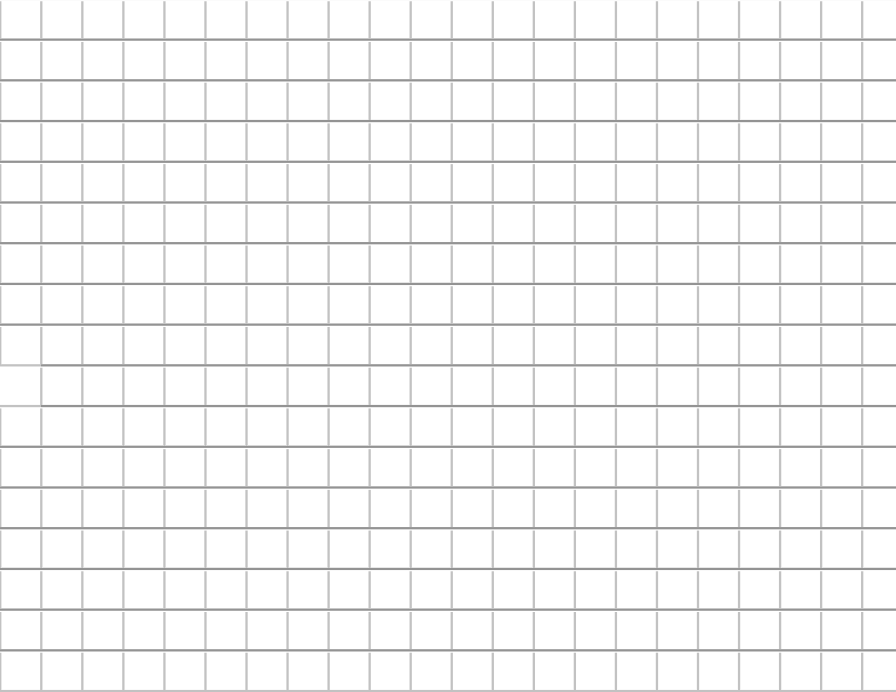
This pattern is drawn by a WebGL 1 fragment shader. Its source:

```glsl
precision highp float;

uniform vec2 u_resolution;

// Lengths are in cells, ink is the darkness of one border.
#define GRID_COUNT vec2(21.83, 16.996)
#define GRID_OFFSET vec2(0.006, 0.023)
#define LINE_WIDTH 0.056
#define GAP 0.03
#define BORDER_INK 0.24
#define EMPTY_CELL vec2(0.0, 7.0)
#define PAPER vec3(1.0)

// Share of a pixel covered by a line whose centre is at the given distance.
float lineCoverage(float dist, float pixel) {
  float halfLine = 0.5 * LINE_WIDTH;
  float high = min(dist + 0.5 * pixel, halfLine);
  float low = max(dist - 0.5 * pixel, -halfLine);
  return max(high - low, 0.0) / pixel;
}

// 1 for a cell that draws borders, 0 for the empty one and below the grid.
float hasBorder(vec2 cell) {
  vec2 offset = abs(cell - EMPTY_CELL);
  float isEmpty = 1.0 - step(0.5, max(offset.x, offset.y));
  return step(-0.5, cell.y) * (1.0 - isEmpty);
}

void main() {
  vec2 grid = gl_FragCoord.xy / u_resolution * GRID_COUNT - GRID_OFFSET;
  vec2 pixel = GRID_COUNT / u_resolution;
  vec2 cell = floor(grid);
  vec2 nearestLine = floor(grid + 0.5);
  vec2 dist = grid - nearestLine;

  // Left border of each cell, stopping just short of its top.
  float fromTop = 1.0 - fract(grid.y);
  float belowGap = clamp((fromTop - 0.5 * LINE_WIDTH - GAP) / pixel.y + 0.5, 0.0, 1.0);
  float leftInk = BORDER_INK * lineCoverage(dist.x, pixel.x) * belowGap
                * hasBorder(vec2(nearestLine.x, cell.y));

  // Top and bottom borders of adjoining cells overlap and darken.
  float column = max(cell.x, 0.0);
  float layers = hasBorder(vec2(column, nearestLine.y))
               + hasBorder(vec2(column, nearestLine.y - 1.0));
  float rowInk = (1.0 - pow(1.0 - BORDER_INK, layers)) * lineCoverage(dist.y, pixel.y);

  gl_FragColor = vec4(PAPER * (1.0 - max(leftInk, rowInk)), 1.0);
}
```
